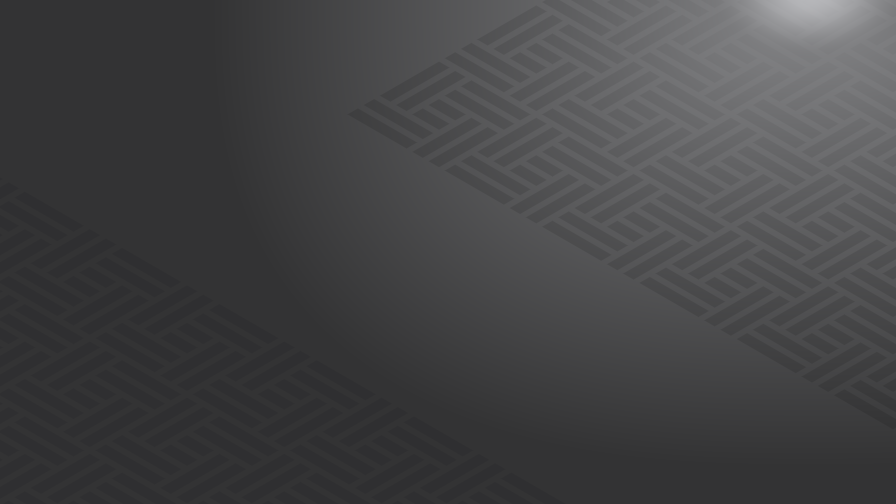
Write a Shadertoy shader that draws this background.

```glsl
// Charcoal backdrop lit by a soft lamp at the upper right, with two bands of
// isometric woven bars. The weave is a repeated pinwheel of bar pairs around a
// square hole; the light is a rounded elliptical falloff with a small bright core.

#define PITCH 0.03715              // width of one bar with its gap
#define BAR_INSET 0.18             // gap on each side of a bar, in pitches
#define LAMP_POS vec2(1.609, 1.0)
#define LAMP_REACH vec2(1.19, 0.926)
#define LAMP_GAIN 0.34
#define CORE_REACH vec2(0.2, 0.125)
#define CORE_GAIN 0.18
#define RIGHT_CORNER vec2(0.678, 0.773)
#define LEFT_CORNER vec2(0.178, 0.552)
#define RIGHT_SHADE 0.11
#define LEFT_SHADE 0.075

const vec3 CHARCOAL = vec3(0.200, 0.200, 0.204);
const vec3 LIGHT_TINT = vec3(0.995, 1.0, 1.015);

// Axes run 30 degrees down and 30 degrees up to the right.
vec2 isometric(vec2 p) {
    float x = p.x / sqrt(3.0);
    return vec2(x - p.y, x + p.y);
}

// Signed distance to two parallel bars, each one pitch wide.
float barPair(vec2 p, float halfLength) {
    vec2 d = vec2(abs(p.x) - halfLength, abs(abs(p.y) - 0.5) - 0.5);
    return max(d.x, d.y) + BAR_INSET;
}

// Four long pairs turn around a short pair, in cells of six pitches.
float weave(vec2 q, float blur) {
    vec2 r = mod(q, 6.0) - 3.0;
    float dist = barPair(r, 1.0);
    for (int arm = 0; arm < 4; arm++) {
        dist = min(dist, barPair(r - vec2(-1.0, -2.0), 2.0));
        r = vec2(r.y, -r.x);
    }
    return 1.0 - smoothstep(-blur, blur, dist);
}

void mainImage(out vec4 fragColor, in vec2 fragCoord) {
    vec2 p = fragCoord / iResolution.y;
    float blur = 0.8 / (iResolution.y * PITCH);

    // Broad light and bright core
    vec2 reach = pow(abs(p - LAMP_POS) / LAMP_REACH, vec2(2.6));
    float lampDist = pow(reach.x + reach.y, 1.0 / 2.6);
    float light = LAMP_GAIN * max(1.0 - lampDist, 0.0);
    float coreDist = length((p - LAMP_POS - vec2(0.0, 0.015)) / CORE_REACH);
    light += CORE_GAIN * (1.0 - smoothstep(0.1, 1.0, coreDist));
    vec3 color = CHARCOAL + light * LIGHT_TINT;

    // Right band starts at a corner and fades toward the lamp
    vec2 right = isometric(p - RIGHT_CORNER) / PITCH;
    float inRight = step(0.0, min(right.x, right.y));
    float fade = smoothstep(-0.1, 0.65, lampDist);
    color *= 1.0 - RIGHT_SHADE * fade * inRight * weave(right, blur);

    // Left band fills the area below its diagonal edge
    vec2 left = isometric(p - LEFT_CORNER) / PITCH;
    float inLeft = step(left.y, 0.0);
    vec3 leftShade = LEFT_SHADE * vec3(1.0, 1.0, 0.8);
    color *= 1.0 - leftShade * inLeft * weave(left, blur);

    fragColor = vec4(color, 1.0);
}
```
